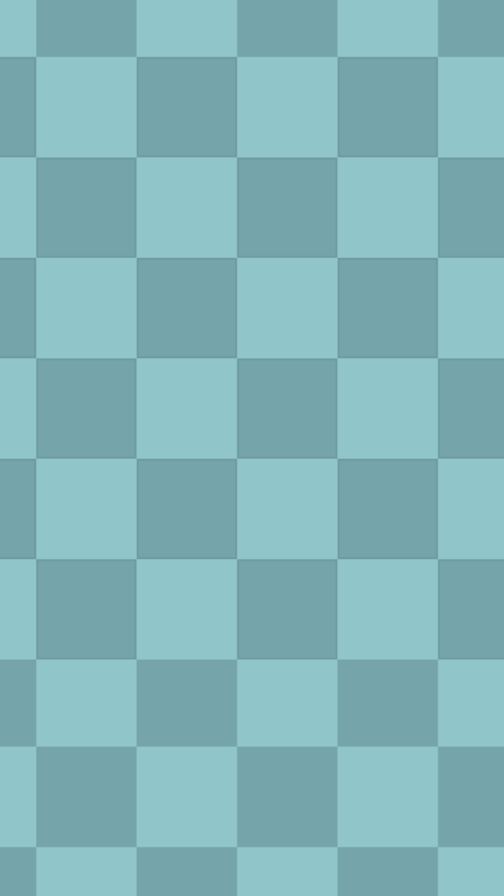
Write a WebGL 2 fragment shader that draws this pattern.

```glsl
#version 300 es
precision highp float;
// Two-tone teal checkerboard with faint tile outlines and one shortened row at a seam.

uniform vec2 u_resolution;
out vec4 fragColor;

// Lengths are in canvas widths, measured from the lower left.
const vec3 LIGHT_TILE = vec3(0.565, 0.773, 0.792);
const vec3 DARK_TILE = vec3(0.459, 0.643, 0.667);
const vec3 OUTLINE = vec3(0.415, 0.590, 0.612);
const float TILE = 0.1993;
const vec2 GRID_ORIGIN = vec2(0.0718, 0.4690);
const float SEAM_Y = 0.2963;
const float LINE_WIDTH = 0.0040;
const float LINE_STRENGTH = 0.65;
const float OUTLINED_ROWS = 6.0;
const float EDGE_SOFTNESS = 0.0030;

// Distance to the nearest grid line along each axis.
vec2 gridDistance(vec2 cell) {
    vec2 f = fract(cell);
    return min(f, 1.0 - f) * TILE;
}

// +1 for even indices, -1 for odd ones.
vec2 paritySign(vec2 index) {
    return 1.0 - 2.0 * mod(index, 2.0);
}

void main() {
    vec2 p = gl_FragCoord.xy / u_resolution.x;
    float pixel = 1.0 / u_resolution.x;
    float soft = max(EDGE_SOFTNESS, pixel);

    // Rows restart below the seam, which cuts the row above it short.
    bool aboveSeam = p.y >= SEAM_Y;
    vec2 cell = (p - GRID_ORIGIN) / TILE;
    if (!aboveSeam) cell.y = (p.y - SEAM_Y) / TILE - 1.0;

    vec2 index = floor(cell);
    vec2 edge = gridDistance(cell);
    if (aboveSeam) edge.y = min(edge.y, p.y - SEAM_Y);

    // Product of two soft square waves gives the checker.
    vec2 wave = paritySign(index) * clamp(2.0 * edge / soft, 0.0, 1.0);
    float dark = 0.5 + 0.5 * wave.x * wave.y;
    vec3 color = mix(LIGHT_TILE, DARK_TILE, dark);

    // Thin outline just inside the dark tiles of the main rows.
    float nearest = min(edge.x, edge.y);
    float line = 1.0 - smoothstep(LINE_WIDTH - pixel, LINE_WIDTH + pixel, nearest);
    float outlined = step(0.0, index.y) * step(index.y, OUTLINED_ROWS - 1.0);
    color = mix(color, OUTLINE, LINE_STRENGTH * line * outlined * smoothstep(0.5, 1.0, dark));

    fragColor = vec4(color, 1.0);
}
```
